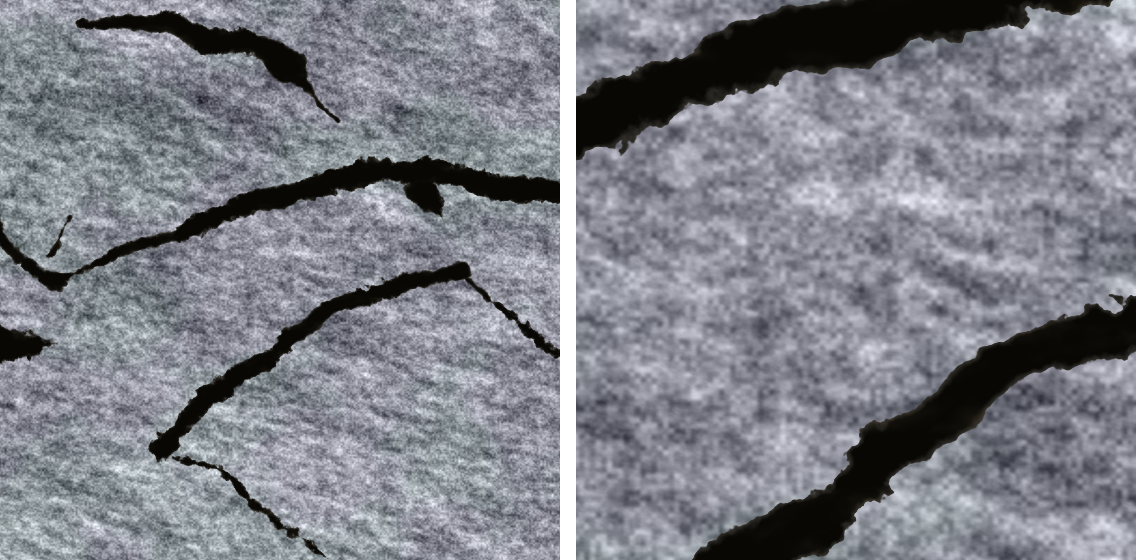
Left: the whole. Right: its middle third, enlarged.
A Shadertoy shader for this texture:

```glsl
// Weathered blue-grey rock with a grainy, slanted surface split by deep dark cracks.
#define STONE vec3(0.552, 0.570, 0.596)
#define PIT vec3(0.030, 0.028, 0.016)
#define RIM vec3(0.20, 0.19, 0.17)
#define GRAIN 0.23
#define BLOTCH 0.46
#define STREAK 0.32
#define RELIEF 0.40
#define BROAD 0.28
#define RAGGED 0.017
#define WANDER 0.030

float hash(vec2 cell) {
    vec3 h = fract(vec3(cell.xyx) * 0.1031);
    h += dot(h, h.yzx + 33.33);
    return fract((h.x + h.y) * h.z);
}

float noise(vec2 p) {
    vec2 cell = floor(p), f = fract(p);
    f = f * f * (3.0 - 2.0 * f);
    float bottom = mix(hash(cell), hash(cell + vec2(1.0, 0.0)), f.x);
    float top = mix(hash(cell + vec2(0.0, 1.0)), hash(cell + vec2(1.0, 1.0)), f.x);
    return mix(bottom, top, f.y);
}

// Fractal noise centred on zero
float fbm(vec2 p) {
    float sum = 0.0, amp = 0.533;
    for (int i = 0; i < 4; i++) {
        sum += amp * (noise(p) - 0.5);
        p = mat2(1.6, 1.2, -1.2, 1.6) * p + 17.3;
        amp *= 0.5;
    }
    return sum;
}

// Signed distance to a bowed crack; widths holds start, middle and end half-widths
float crack(vec2 p, vec2 a, vec2 b, float bend, vec3 widths) {
    float len = length(b - a);
    vec2 dir = (b - a) / len, q = p - a;
    float along = dot(q, dir) / len;
    float t = clamp(along, 0.0, 1.0);
    float bow = 4.0 * t * (1.0 - t);
    float seed = 31.0 * a.x + 57.0 * a.y;
    float wobble = noise(vec2(t * len * 13.0, seed)) - 0.5;
    float side = dir.x * q.y - dir.y * q.x - bow * (bend + WANDER * wobble);
    float width = mix(mix(widths.x, widths.y, t), mix(widths.y, widths.z, t), t);
    width *= 0.7 + 0.6 * noise(vec2(t * len * 22.0, seed + 9.0));
    return length(vec2((along - t) * len, side)) - width;
}

// Union of the main fissures with their thin tails
float fissures(vec2 p) {
    // upper arch
    float d = crack(p, vec2(0.145, 0.957), vec2(0.52, 0.88), 0.028, vec3(0.010, 0.020, 0.030));
    d = min(d, crack(p, vec2(0.52, 0.865), vec2(0.605, 0.785), 0.0, vec3(0.016, 0.003, 0.001)));
    // long central fissure
    d = min(d, crack(p, vec2(-0.01, 0.605), vec2(0.10, 0.497), -0.012, vec3(0.014, 0.010, 0.020)));
    d = min(d, crack(p, vec2(0.085, 0.545), vec2(0.125, 0.61), 0.0, vec3(0.003, 0.008, 0.004)));
    d = min(d, crack(p, vec2(0.10, 0.497), vec2(0.68, 0.697), 0.018, vec3(0.003, 0.020, 0.020)));
    d = min(d, crack(p, vec2(0.67, 0.697), vec2(1.02, 0.655), 0.0, vec3(0.010, 0.034, 0.014)));
    d = min(d, crack(p, vec2(0.75, 0.66), vec2(0.79, 0.605), 0.0, vec3(0.032, 0.020, 0.001)));
    // lower fissure
    d = min(d, crack(p, vec2(0.29, 0.20), vec2(0.825, 0.515), 0.055, vec3(0.020, 0.015, 0.019)));
    d = min(d, crack(p, vec2(0.83, 0.505), vec2(1.01, 0.365), -0.012, vec3(0.003, 0.007, 0.007)));
    d = min(d, crack(p, vec2(0.31, 0.185), vec2(0.585, 0.0), 0.020, vec3(0.004, 0.008, 0.003)));
    // pocket at the left
    return min(d, crack(p, vec2(-0.02, 0.39), vec2(0.10, 0.385), 0.0, vec3(0.042, 0.038, 0.001)));
}

vec3 stone(vec2 p) {
    // axes along and across the slanted streaks
    vec2 s = mat2(0.966, 0.259, -0.259, 0.966) * p;
    vec2 ripple = s * vec2(16.0, 42.0) + 1.5 * fbm(p * 9.0);
    float shade = GRAIN * (noise(p * 300.0) - 0.5);
    shade += BLOTCH * fbm(s * vec2(75.0, 115.0));
    shade += STREAK * fbm(s * vec2(8.0, 24.0) + 40.0);
    shade += RELIEF * (fbm(ripple) - fbm(ripple + vec2(0.1, 0.4)));
    shade += BROAD * fbm(p * vec2(3.5, 5.0) + 7.0);
    // drifting teal and violet tints
    float drift = smoothstep(-0.15, 0.2, fbm(p * vec2(5.0, 7.0) + 80.0));
    vec3 tint = mix(vec3(-0.012, 0.008, -0.004), vec3(0.010, -0.010, 0.016), drift);
    return STONE + tint + shade;
}

void mainImage(out vec4 fragColor, in vec2 fragCoord) {
    float pixel = 1.0 / min(iResolution.x, iResolution.y);
    vec2 p = fragCoord * pixel;

    // crumbled edges, rougher in some stretches than in others
    float rough = 0.4 + 1.2 * noise(p * 14.0 + 5.0);
    float d = fissures(p + 0.012 * vec2(fbm(p * 22.0), fbm(p * 22.0 + 50.0)));
    d += RAGGED * rough * fbm(p * 75.0 + 20.0);

    // brown rim falling into a nearly black pit
    float dust = max(0.0, fbm(p * vec2(30.0, 60.0)));
    vec3 inside = mix(RIM, PIT, smoothstep(-0.001, 0.005, -d));
    inside += dust * vec3(0.16, 0.13, 0.09) * (1.0 - smoothstep(0.003, 0.016, -d));

    vec3 colour = mix(inside, stone(p), smoothstep(-pixel, pixel, d));
    fragColor = vec4(clamp(colour, 0.0, 1.0), 1.0);
}
```
